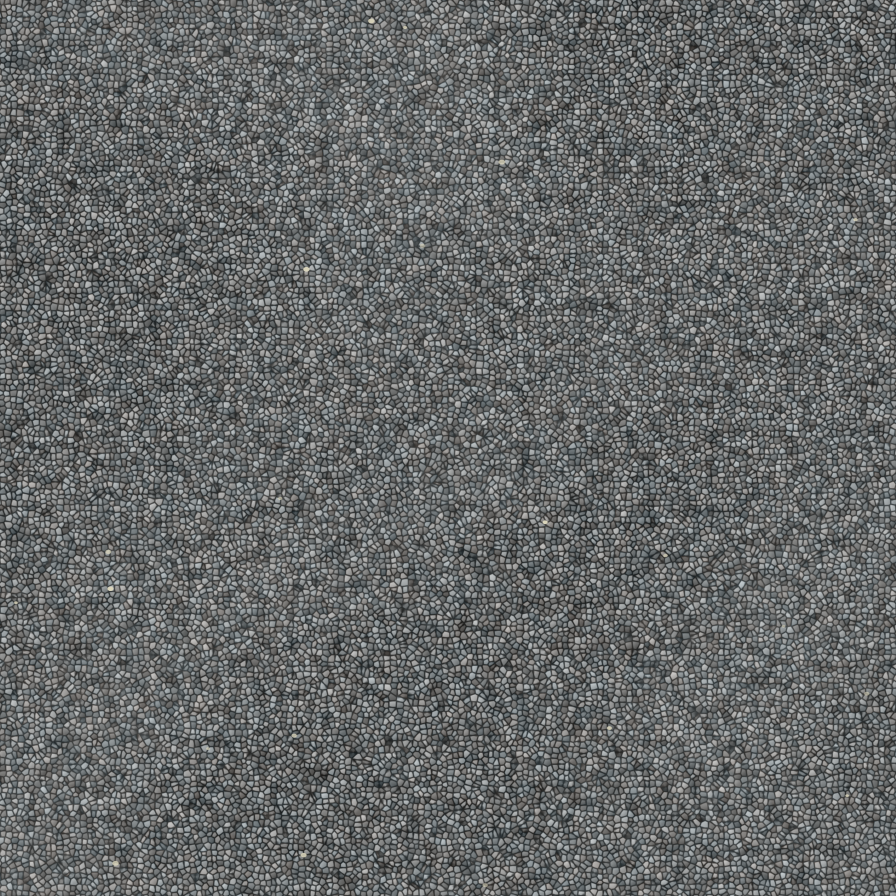
This texture is drawn by a Shadertoy shader. Its source:

```glsl
// Fine grey asphalt: tightly packed small stones, dark gaps and a few pale specks.

const float GRAINS = 156.0;        // stones across the canvas
const float CLUMPS = 58.0;         // groups of stones across the canvas
const float SPECK_GRID = 14.0;     // candidate speck cells across the canvas
const float SPECK_SHARE = 0.10;    // part of those cells that hold a speck
const float SPECK_RADIUS = 0.0026;
const float GAP_TONE = 0.19;
const float FACE_TONE = 0.545;
const float FACE_SPREAD = 0.27;    // tone range between stones
const float GAP_WIDTH = 0.40;
const float RELIEF = 0.13;         // shading across one stone
const float CLUMP_DEPTH = 0.15;
const vec2 LIGHT_DIR = vec2(-0.6, 0.8);
const vec3 BASE_TINT = vec3(-0.006, 0.004, 0.005);
const vec3 COOL_TINT = vec3(-0.020, 0.003, 0.016);
const vec3 SPECK_COLOR = vec3(0.86, 0.84, 0.74);

vec3 hash3(vec2 p) {
    vec3 q = fract(vec3(p.xyx) * vec3(0.1031, 0.1030, 0.0973));
    q += dot(q, q.yxz + 33.33);
    return fract((q.xxy + q.yzz) * q.zyx);
}

// Returns nearest distance, second distance, cell id and slope toward the light.
vec4 cellular(vec2 p) {
    vec2 cell = floor(p);
    vec4 result = vec4(8.0, 8.0, 0.0, 0.0);
    for (int y = -1; y <= 1; y++) {
        for (int x = -1; x <= 1; x++) {
            vec2 neighbor = cell + vec2(x, y);
            vec3 rnd = hash3(neighbor + 71.0);
            vec2 toPoint = p - neighbor - 0.06 - 0.88 * rnd.xy;
            float d = length(toPoint);
            if (d < result.x) {
                result = vec4(d, result.x, rnd.z, dot(toPoint, LIGHT_DIR));
            } else {
                result.y = min(result.y, d);
            }
        }
    }
    return result;
}

// Broad uneven wear, roughly -1 to 1.
float wear(vec2 uv) {
    float bend = sin(uv.x * 7.0 + 2.0 * sin(uv.y * 5.0 + 1.0));
    float drift = sin(uv.y * 9.0 - uv.x * 4.0 + 1.5 * bend);
    float mottle = sin(uv.x * 23.0 + 2.0 * drift) * sin(uv.y * 19.0 + 2.0 * bend);
    return 0.4 * bend + 0.35 * drift + 0.25 * mottle;
}

vec3 asphalt(vec2 uv) {
    vec4 grain = cellular(uv * GRAINS);
    vec4 clump = cellular(uv * CLUMPS + 300.0);
    float worn = wear(uv);

    // Stone faces and the gaps between them
    float face = FACE_TONE + FACE_SPREAD * (grain.z - 0.5) + RELIEF * grain.w;
    float solid = smoothstep(0.0, GAP_WIDTH, grain.y - grain.x);
    float gap = GAP_TONE + 0.035 * worn;
    float tone = mix(gap, face, solid);
    tone += CLUMP_DEPTH * (0.45 - clump.x) + 0.012 * worn;

    // Slight cool and warm differences
    float hue = fract(grain.z * 37.0) - 0.5 + 0.3 * (clump.z - 0.5);
    return vec3(tone) + BASE_TINT + COOL_TINT * hue * 1.6;
}

float speckMask(vec2 uv, float pixel) {
    vec2 cell = floor(uv * SPECK_GRID);
    vec3 rnd = hash3(cell + 517.0);
    vec2 center = (cell + 0.15 + 0.7 * rnd.xy) / SPECK_GRID;
    float size = SPECK_RADIUS * (0.6 + 0.6 * rnd.x);
    vec2 offset = (uv - center) * vec2(0.85, 1.15);
    float disc = 1.0 - smoothstep(size - pixel, size + pixel, length(offset));
    return disc * step(rnd.z, SPECK_SHARE) * (0.6 + 0.4 * rnd.y);
}

void mainImage(out vec4 fragColor, in vec2 fragCoord) {
    float pixel = 1.0 / iResolution.y;
    vec2 uv = fragCoord * pixel;

    // Four samples soften the stone edges
    vec3 color = vec3(0.0);
    for (int i = 0; i < 4; i++) {
        vec2 corner = vec2(i & 1, i >> 1) - 0.5;
        color += 0.25 * asphalt(uv + corner * 0.6 * pixel);
    }

    color = mix(color, SPECK_COLOR, speckMask(uv, 0.7 * pixel));
    fragColor = vec4(clamp(color, 0.0, 1.0), 1.0);
}
```
